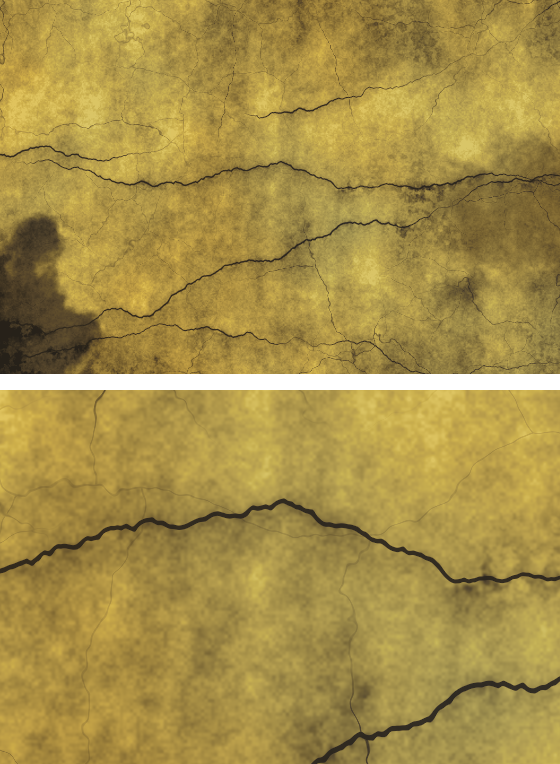
Top: the whole. Bottom: its middle third, enlarged.
A Shadertoy shader for this texture:

```glsl
// Weathered ochre plaster: layered value noise sets a tone that a colour ramp
// turns into yellow paint and brown grime. Wandering horizontal cracks with
// soot below them and warped Voronoi hairlines are then cut into the tone.

const float CRACK_TONE = -0.9;
const float GRIME_TONE = -0.15;

vec2 hash2(vec2 p) {
    vec3 q = fract(p.xyx * vec3(0.1031, 0.1030, 0.0973));
    q += dot(q, q.yzx + 33.33);
    return fract((q.xx + q.yz) * q.zy);
}

float noise(vec2 p) {
    vec2 i = floor(p), f = fract(p);
    f = f * f * (3.0 - 2.0 * f);
    float low = mix(hash2(i).x, hash2(i + vec2(1, 0)).x, f.x);
    float high = mix(hash2(i + vec2(0, 1)).x, hash2(i + vec2(1, 1)).x, f.x);
    return mix(low, high, f.y);
}

float fbm(vec2 p, int octaves) {
    float sum = 0.0, amp = 0.5, total = 0.0;
    for (int i = 0; i < octaves; i++) {
        sum += amp * noise(p);
        total += amp;
        amp *= 0.55;
        p = mat2(0.8, 0.6, -0.6, 0.8) * p * 2.03 + 17.3;
    }
    return sum / total;
}

// Distance to the nearest Voronoi border, in cell units
float cellBorder(vec2 p) {
    vec2 cell = floor(p), f = fract(p), nearest = vec2(0), home = vec2(0);
    float best = 9.0, border = 9.0;
    for (int k = 0; k < 9; k++) {
        vec2 g = vec2(k % 3 - 1, k / 3 - 1);
        vec2 r = g + hash2(cell + g) - f;
        if (dot(r, r) < best) { best = dot(r, r); nearest = r; home = g; }
    }
    for (int k = 0; k < 25; k++) {
        vec2 g = home + vec2(k % 5 - 2, k / 5 - 2);
        vec2 r = g + hash2(cell + g) - f;
        vec2 gap = r - nearest;
        if (dot(gap, gap) > 1e-4)
            border = min(border, dot(0.5 * (r + nearest), normalize(gap)));
    }
    return border;
}

float stroke(float dist, float halfWidth, float pixel) {
    return clamp((halfWidth - dist) / pixel + 0.5, 0.0, 1.0);
}

float hairlines(vec2 p, float scale, float seed, float halfWidth, float pixel) {
    vec2 wobble = vec2(fbm(p * 7.0 + seed, 5), fbm(p * 7.0 + seed + 40.0, 5)) - 0.5;
    float dist = cellBorder((p + 0.13 * wobble) * scale + seed) / scale;
    return stroke(dist, halfWidth, pixel);
}

// Height of one long crack at position x
float crackHeight(float x, float level) {
    float slope = mix(0.27, -0.03, fract(level * 0.5 + 0.5) * 2.0);
    float bend = 0.26 * (fbm(vec2(x * 2.6, level * 7.7 + 3.0), 3) - 0.5);
    float jag = 0.035 * (fbm(vec2(x * 24.0, level * 5.1), 4) - 0.5);
    return 0.07 + 0.225 * level + slope * (x - 0.75) + bend + jag;
}

// x: crack line, y: soot hanging below it
vec2 longCrack(vec2 p, float level, float pixel) {
    float h = crackHeight(p.x, level);
    float rise = (crackHeight(p.x + 0.003, level) - h) / 0.003;
    float below = h - p.y;
    float dist = abs(below) / sqrt(1.0 + rise * rise);
    float strength = noise(vec2(p.x * 5.0, level * 9.0 + 2.0));
    float line = stroke(dist, mix(0.0003, 0.0026, strength), pixel);
    float reach = below > 0.0 ? 0.038 : 0.009;
    float soot = exp(-abs(below) / reach) * smoothstep(0.35, 0.85, strength);
    return vec2(line * smoothstep(0.05, 0.4, strength), soot);
}

// Soft ellipse with a ragged rim
float patchMask(vec2 p, vec2 centre, vec2 radius, float ragged, float softness) {
    float d = length((p - centre) / radius) + ragged;
    return 1.0 - smoothstep(1.0 - softness, 1.0 + softness, d);
}

vec3 plasterColour(float tone) {
    vec3 ramp[8] = vec3[8](
        vec3(0.15, 0.13, 0.10), vec3(0.33, 0.27, 0.17), vec3(0.46, 0.38, 0.19),
        vec3(0.56, 0.47, 0.23), vec3(0.65, 0.55, 0.26), vec3(0.73, 0.62, 0.29),
        vec3(0.80, 0.69, 0.30), vec3(0.87, 0.77, 0.38));
    float x = clamp(tone + 1.0, 0.0, 6.99);
    int i = int(x);
    return mix(ramp[i], ramp[i + 1], x - float(i));
}

void mainImage(out vec4 fragColor, in vec2 fragCoord) {
    float pixel = 1.0 / iResolution.y;
    vec2 p = fragCoord * pixel;
    float aspect = iResolution.x * pixel;

    // Paint: broad blotches, mottling, vertical runs and grain
    float blotch = fbm(p * 3.1 + 5.0, 5) - 0.5;
    float mottle = fbm(p * 11.0 + 2.0 * blotch + 31.0, 5) - 0.5;
    float speckle = fbm(p * 62.0 + 11.0, 3) - 0.5;
    float runs = fbm(p * vec2(26.0, 3.0) + 60.0, 3) - 0.5;
    float grain = noise(p * 190.0) + noise(p * 331.0 + 9.0) - 1.0;
    float tone = 4.05 + 4.2 * blotch + 4.2 * mottle + 2.6 * speckle + 2.0 * runs + 0.9 * grain;

    // Worn areas, thicker at the top and the lower right
    float exposure = 0.10 * smoothstep(0.75, 1.0, p.y) + 0.07 * smoothstep(0.8, 1.3, p.x - 0.5 * p.y);
    float wear = smoothstep(0.5, 0.72, fbm(p * 5.5 + 80.0, 5) + exposure);
    tone -= 2.4 * wear * smoothstep(-0.15, 0.2, speckle + 0.7 * mottle);
    tone += 0.7 * smoothstep(0.13, 0.0, abs(p.y - 0.69 - 0.2 * blotch));

    // Grime patches and darker side edges
    float ragged = 1.3 * blotch + 0.9 * mottle;
    float corner = patchMask(p, vec2(0.0, 0.12), vec2(0.2, 0.27), ragged, 0.2);
    float side = patchMask(p, vec2(aspect, 0.43), vec2(0.3, 0.2), ragged, 0.35);
    tone = mix(tone, GRIME_TONE + 0.25 * (tone - 3.0), 0.94 * corner);
    tone = mix(tone, 0.9 + 0.4 * (tone - 3.0), 0.75 * side);
    tone -= 0.9 * smoothstep(0.78, 1.05, abs(2.0 * p.x / aspect - 1.0));

    // Cracks
    float soot = 0.0, crack = 0.0;
    for (int i = 0; i < 4; i++) {
        vec2 c = longCrack(p, float(i), pixel);
        crack = max(crack, 0.95 * c.x);
        soot = max(soot, c.y);
    }
    float fade = smoothstep(0.3, 0.6, noise(p * 3.7 + 21.0));
    float fineFade = smoothstep(0.45, 0.7, noise(p * 4.3 + 52.0));
    crack = max(crack, mix(0.2, 0.8, fade) * hairlines(p, 3.1, 4.0, 0.0009, pixel));
    crack = max(crack, 0.5 * fineFade * hairlines(p, 6.3, 27.0, 0.0006, pixel));
    tone -= 2.8 * soot * smoothstep(-0.25, 0.15, mottle + speckle);
    tone = mix(tone, CRACK_TONE, crack);

    // Slight drift between warm ochre and greenish yellow
    float warmth = fbm(p * 2.3 + 90.0, 4) - 0.5;
    vec3 colour = plasterColour(tone) * (1.0 + warmth * vec3(0.12, -0.04, -0.4));
    fragColor = vec4(colour, 1.0);
}
```
